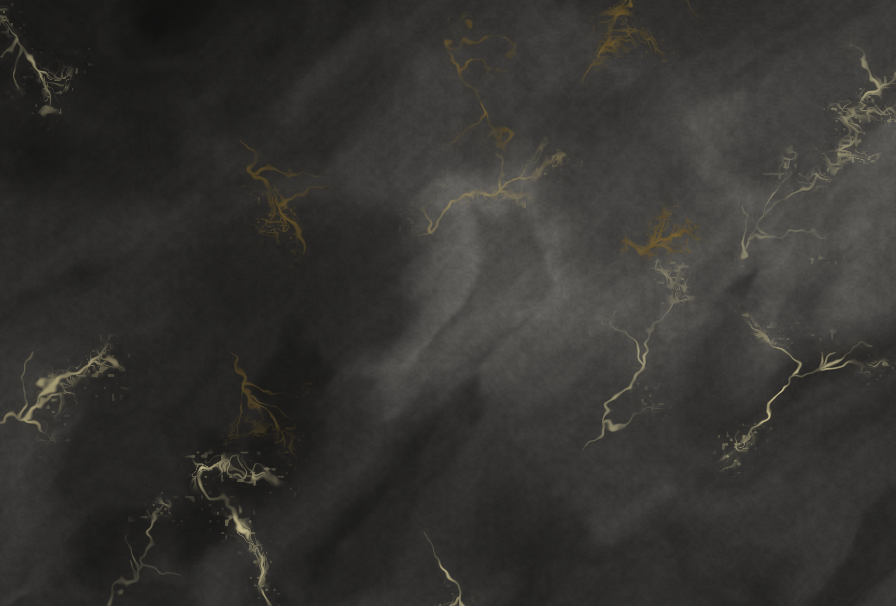
Write a Shadertoy shader that draws this texture.

```glsl
const vec3 STONE_TINT = vec3(1.0, 0.985, 0.95);
const vec3 PALE_GOLD = vec3(0.76, 0.72, 0.54);
const vec3 OCHRE = vec3(0.46, 0.36, 0.15);
const float STONE_LEVEL = 0.182;
const float STONE_CONTRAST = 2.3;
const float GRAIN = 0.10;
const float GRAIN_SCALE = 260.0;
const vec2 CELL = vec2(0.30, 0.25);
const int COLUMNS = 5;
const int ROWS = 4;
const int BRANCHES = 4;
const float VEIN_CHANCE = 0.80;
const float VEIN_WIDTH = 0.0022;
const float LACE_REACH = 0.022;
const float DUST_REACH = 0.045;
const vec2 QUIET_CENTRE = vec2(0.74, 0.50);
const float QUIET_RADIUS = 0.17;

float hash(vec2 p) {
    return fract(sin(dot(p, vec2(127.1, 311.7))) * 43758.5453);
}

float noise(vec2 p) {
    vec2 i = floor(p), f = fract(p);
    f = f * f * (3.0 - 2.0 * f);
    return mix(mix(hash(i), hash(i + vec2(1, 0)), f.x),
               mix(hash(i + vec2(0, 1)), hash(i + vec2(1, 1)), f.x), f.y);
}

float fbm(vec2 p) {
    float sum = 0.0, amp = 0.5;
    for (int i = 0; i < 5; i++) {
        sum += amp * noise(p);
        p = mat2(1.6, 1.2, -1.2, 1.6) * p + 7.3;
        amp *= 0.5;
    }
    return sum / 0.97;
}

vec2 direction(float angle) {
    return vec2(cos(angle), sin(angle));
}

// Cloudy stone, drawn out along the rising diagonal
float stoneTone(vec2 p) {
    vec2 along = direction(0.75);
    vec2 q = vec2(dot(p, along) * 1.7, dot(p, vec2(-along.y, along.x)) * 3.0);
    vec2 flow = vec2(fbm(q * 1.2 + 3.1), fbm(q * 1.2 + 9.4));
    float cloud = fbm(q + 1.3 * flow + 1.7);
    float glow = exp(-6.0 * dot(p - vec2(1.25, 0.60), p - vec2(1.25, 0.60)));
    float ink = smoothstep(0.54, 0.61, fbm(q * 1.3 + flow + 21.0));
    float speck = noise(p * GRAIN_SCALE) + noise(p * GRAIN_SCALE * 0.37) - 1.0;
    float tone = STONE_LEVEL * exp(STONE_CONTRAST * (cloud - 0.5) + 0.22 * glow);
    return tone * (1.0 - 0.24 * ink) * (1.0 + GRAIN * speck);
}

// Distance to a segment (x) and position along it (y)
vec2 segment(vec2 p, vec2 a, vec2 ab) {
    float h = clamp(dot(p - a, ab) / dot(ab, ab), 0.0, 1.0);
    return vec2(length(p - a - ab * h), h);
}

void mainImage(out vec4 fragColor, in vec2 fragCoord) {
    vec2 p = fragCoord / iResolution.y;
    float soft = max(0.0022, 1.0 / iResolution.y);
    vec3 color = STONE_TINT * stoneTone(p);

    // Jagged bending shared by all veins
    vec2 bent = p + 0.13 * (vec2(fbm(p * 5.0), fbm(p * 5.0 + 40.0)) - 0.5)
        + 0.022 * (vec2(noise(p * 32.0), noise(p * 32.0 + 17.0)) - 0.5)
        + 0.008 * (vec2(noise(p * 90.0), noise(p * 90.0 + 5.0)) - 0.5);

    // Crumbled texture inside and around the veins
    float patches = noise(p * 11.0 + 4.0);
    float broken = mix(0.3, 1.0, smoothstep(0.2, 0.65, noise(p * 38.0)));
    float mesh = min(abs(noise(bent * 60.0) - 0.5), abs(noise(bent * 85.0 + 8.0) - 0.5));
    float lace = smoothstep(0.12, 0.0, mesh) * smoothstep(0.48, 0.72, patches);
    float dust = smoothstep(0.77, 0.9, noise(p * 150.0)) * smoothstep(0.4, 0.7, patches);

    // Scattered veins, each a main stroke with side branches
    float gold = 0.0, warmth = 0.0;
    for (int k = 0; k < COLUMNS * ROWS; k++) {
        vec2 id = vec2(k % COLUMNS, k / COLUMNS);
        vec2 middle = (id + 0.2 + 0.6 * vec2(hash(id + 1.3), hash(id + 5.9))) * CELL;
        bool quiet = length(middle - QUIET_CENTRE) < QUIET_RADIUS;
        if (hash(id + 11.7) > VEIN_CHANCE || quiet) continue;

        float angle = mix(0.3, 1.15, hash(id + 2.7));
        if (hash(id + 8.1) < 0.22) angle = -1.1;
        vec2 trunk = direction(angle) * mix(0.13, 0.32, hash(id + 3.3));
        vec2 root = middle - 0.5 * trunk;
        float veinWarmth = smoothstep(0.35, 0.85, hash(id + 6.2) + 0.2 * (middle.x - 0.7));
        float strength = mix(0.55, 1.0, hash(id + 4.8)) * mix(1.0, 0.8, veinWarmth);

        for (int j = 0; j <= BRANCHES; j++) {
            vec2 start = root, span = trunk;
            if (j > 0) {
                vec2 seed = id + 13.7 * float(j);
                float turn = mix(0.4, 1.4, hash(seed)) * (j % 2 == 0 ? 1.0 : -1.0);
                start = root + trunk * hash(seed + 2.1);
                span = direction(angle + turn) * mix(0.03, 0.11, hash(seed + 4.4));
            }
            vec2 s = segment(bent, start, span);
            float taper = j == 0 ? 1.0 - pow(abs(2.0 * s.y - 1.0), 3.0) : 1.0 - s.y;
            float width = VEIN_WIDTH * (0.25 + taper) * (0.4 + 1.1 * patches);
            float line = smoothstep(width + soft, width * 0.2, s.x) * broken * (0.35 + 0.65 * taper);
            float net = lace * smoothstep(LACE_REACH, 0.0, s.x) * 0.75;
            float scatter = dust * smoothstep(DUST_REACH, 0.0, s.x) * 0.6;
            float haze = 0.09 * smoothstep(LACE_REACH, 0.0, s.x) * patches;
            float amount = strength * max(max(line, net), max(scatter, haze));
            if (amount > gold) {
                gold = amount;
                warmth = veinWarmth;
            }
        }
    }

    vec3 metal = mix(PALE_GOLD, OCHRE, warmth) * (0.8 + 0.35 * noise(p * 70.0));
    color = mix(color, metal, clamp(gold, 0.0, 1.0));
    fragColor = vec4(color, 1.0);
}
```
